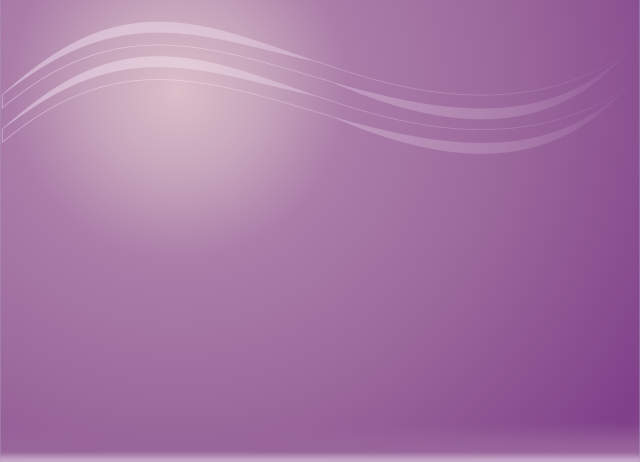
This background is drawn by a Shadertoy shader. Its source:

```glsl
// A mauve backdrop lit by a soft radial glow at upper left, crossed by two
// pairs of pale S-shaped ribbons. The glow is a piecewise colour ramp; each
// ribbon is a polynomial wave whose width swells and thins along its length.

#define ASPECT 1.386
#define GLOW_CENTER vec2(0.385, 0.195)
#define RIBBON_WIDTH 0.0235
#define RIBBON_ALPHA 0.40
#define RIBBON_START 0.005
#define RIBBON_END 1.362
#define PAIR_STEP 0.0747
#define LINE_HALF 0.0009

const vec3 GLOW_CORE = vec3(0.86, 0.75, 0.79);
const vec3 GLOW_MID  = vec3(0.78, 0.65, 0.74);
const vec3 GLOW_RIM  = vec3(0.67, 0.49, 0.66);
const vec3 MAUVE     = vec3(0.61, 0.41, 0.61);
const vec3 PLUM      = vec3(0.50, 0.25, 0.54);
const vec3 PALE      = vec3(0.83, 0.73, 0.84);
const vec3 RIBBON    = vec3(1.00, 0.96, 1.00);

float ramp(float a, float b, float x) {
    return clamp((x - a) / (b - a), 0.0, 1.0);
}

// Horizontal coordinate with the crest at -1 and the trough at +1
float waveCoord(float x) {
    return (x - 0.693) / 0.35;
}

// S-wave height; bend adjusts the ends and middle but keeps both extremes
float wave(float x, float middle, float amp, vec3 bend) {
    float t = waveCoord(x);
    float k = t * t - 1.0;
    return middle + amp * (3.0 * t - t * t * t)
         + k * k * (bend.x + bend.y * t + bend.z * t * t);
}

float upperWave(float x) {
    return wave(x, 0.1264, 0.0397, vec3(0.0090, 0.0008, -0.0016));
}

float lowerWave(float x) {
    return wave(x, 0.1661, 0.0343, vec3(0.0036, -0.0009, -0.0011));
}

// Coverage of a band hanging below its top edge, never thinner than a line
float band(float y, float top, float slope, float width, float px) {
    float halfWidth = 0.5 * max(width, 0.0);
    float stretch = inversesqrt(1.0 + slope * slope);
    float d = abs(y - top - halfWidth) * stretch;
    return clamp(0.5 + (max(halfWidth * stretch, LINE_HALF) - d) / px, 0.0, 1.0);
}

vec3 glowColor(float r) {
    vec3 c = mix(GLOW_CORE, GLOW_MID, ramp(0.0, 0.18, r));
    c = mix(c, GLOW_RIM, ramp(0.18, 0.37, r));
    c = mix(c, MAUVE, ramp(0.37, 0.72, r));
    return mix(c, PLUM, ramp(0.72, 1.2, r));
}

// Two pairs: the upper wave swells at the crest, the lower at the trough
float ribbons(vec2 p, float px) {
    const float e = 0.002;
    float t = waveCoord(p.x);
    float top = upperWave(p.x), low = lowerWave(p.x);
    float topSlope = (upperWave(p.x + e) - top) / e;
    float lowSlope = (lowerWave(p.x + e) - low) / e;
    float crest = RIBBON_WIDTH * (1.0 - (t + 1.0) * (t + 1.0));
    float trough = RIBBON_WIDTH * (1.0 - (t - 1.0) * (t - 1.0) / 0.9);
    float inside = clamp(0.5 + (p.x - RIBBON_START) / px, 0.0, 1.0);
    float cap = clamp(0.5 + (LINE_HALF - abs(p.x - RIBBON_START)) / px, 0.0, 1.0);
    float cover = 0.0;
    for (int i = 0; i < 2; i++) {
        float y = p.y - PAIR_STEP * float(i);
        cover = max(cover, inside * band(y, top, topSlope, crest, px));
        cover = max(cover, inside * band(y, low, lowSlope, trough, px));
        // Short upright stroke closing the left end
        cover = max(cover, cap * step(top, y) * step(y, low));
    }
    float fade = pow(clamp(1.0 - p.x / RIBBON_END, 0.0, 1.0), 0.6);
    return cover * fade * RIBBON_ALPHA;
}

void mainImage(out vec4 fragColor, in vec2 fragCoord) {
    // Height units, measured from the top left corner
    vec2 uv = fragCoord / iResolution.xy;
    vec2 p = vec2(uv.x * ASPECT, 1.0 - uv.y);
    float px = 1.0 / iResolution.y;

    vec3 col = glowColor(length(p - GLOW_CENTER));

    // Soft lighter floor, then the pale lower border
    col = mix(col, vec3(0.60, 0.40, 0.61), 0.9 * smoothstep(0.905, 0.975, p.y));
    col = mix(col, PALE, 0.8 * smoothstep(0.974, 1.0, p.y));

    col = mix(col, RIBBON, ribbons(p, px));

    // Hairline side borders
    float side = min(p.x, ASPECT - p.x);
    col = mix(col, vec3(0.68, 0.60, 0.74), 0.6 * clamp(0.5 + (0.0015 - side) / px, 0.0, 1.0));

    fragColor = vec4(col, 1.0);
}
```
